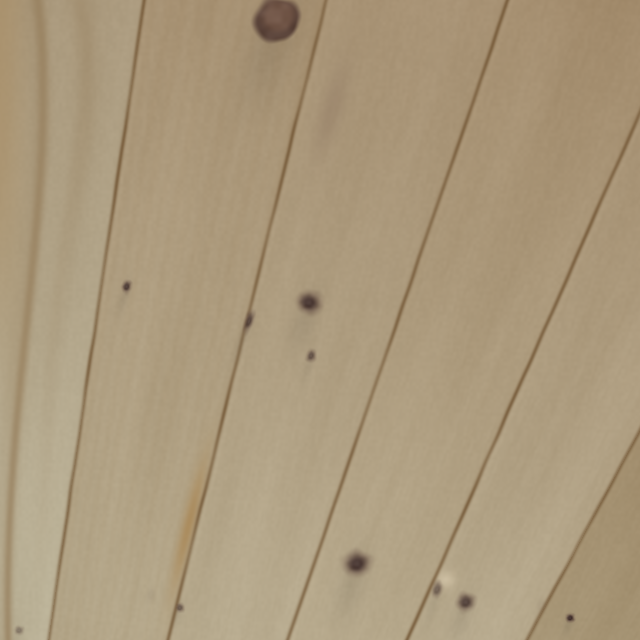
A Shadertoy shader for this texture:

```glsl
// Pale pine boards fanning out in perspective, with thin soft seams and knots.
// A board coordinate u (whole numbers are seams) carries the tint and grain;
// stains and blurred round knots are then blended over it.

float hash(vec2 p) {
    return fract(sin(dot(p, vec2(41.3, 289.1))) * 4375.5);
}

float valueNoise(vec2 p) {
    vec2 i = floor(p), f = fract(p);
    f *= f * (3.0 - 2.0 * f);
    return mix(mix(hash(i), hash(i + vec2(1, 0)), f.x),
               mix(hash(i + vec2(0, 1)), hash(i + 1.0), f.x), f.y);
}

// Soft stripe of half width w
float stripe(float d, float w) {
    return exp(-d * d / (w * w));
}

// Blurred knot: dark core fading outward; wide ones show a brown heart in a rim
vec3 addKnot(vec3 wood, vec2 p, vec2 centre, float radius, float stretch, float depth) {
    vec2 q = p - centre;
    q.x -= 0.2 * q.y * (stretch - 0.9);
    q.y /= stretch;
    float d = length(q) / radius;
    d *= 1.0 + 0.25 * (valueNoise(q / radius * 1.5 + 20.0 * centre) - 0.5);
    float wide = smoothstep(0.024, 0.034, radius);
    float body = 1.0 - smoothstep(mix(0.25, 0.8, wide), mix(1.35, 1.12, wide), d);
    float rim = smoothstep(0.4, 0.9, d - 0.3 * q.y / radius);
    vec3 core = mix(vec3(0.25, 0.18, 0.17), vec3(0.43, 0.34, 0.29), smoothstep(0.2, 1.0, d));
    vec3 ringed = mix(vec3(0.42, 0.31, 0.26), vec3(0.32, 0.23, 0.20), rim);
    vec3 heart = mix(core, ringed, wide);
    heart += 0.07 * (valueNoise(q / radius * 3.0 + 9.0) - 0.5);
    // Stain trailing down along the board
    vec2 trail = vec2(q.x - 0.25 * q.y, 0.4 * (q.y + 1.5 * radius)) / radius;
    wood *= 1.0 - 0.07 * depth * exp(-dot(trail, trail));
    return mix(wood, heart, body * depth);
}

void mainImage(out vec4 fragColor, in vec2 fragCoord) {
    vec2 p = fragCoord / iResolution.xy;

    // Perspective board coordinate
    float boardWidth = 0.187 + 0.097 * p.y;
    float u = (p.x - 0.0755 - 0.150 * p.y) / boardWidth;
    float board = floor(u);
    float across = u - board;

    // Overall light, slight alternating board tints, and slow mottling
    float shade = clamp(0.85 * p.y + 0.22 * p.x - 0.09, 0.0, 1.0);
    vec3 wood = mix(vec3(0.712, 0.660, 0.548), vec3(0.646, 0.557, 0.437), shade);
    wood += vec3(0.6, 0.8, 1.0) * (0.016 * mod(board, 2.0) - 0.008);
    wood -= vec3(0.050, 0.060, 0.070) * step(3.5, board);
    float mottle = valueNoise(vec2(u * 3.5 + board * 7.0, p.y * 3.0 + board * 3.7));
    float flecks = valueNoise(vec2(u * 11.0 + board * 5.0, p.y * 5.0 + board * 1.9));
    wood += vec3(0.8, 0.9, 1.0) * (0.034 * (mottle - 0.5) + 0.014 * (flecks - 0.5));

    // Long grain lines from layered sines, plus fine speckle
    float bend = 0.9 * sin(p.y * 6.0 + board * 2.3) + 2.0 * mottle;
    float grain = sin(across * 75.0 + bend) + 0.6 * sin(across * 31.0 - 1.7 * bend + board);
    float grainDepth = board == 0.0 ? 0.0042 : 0.0015;
    wood += vec3(0.7, 1.0, 1.3) * grainDepth * grain;
    wood += 0.013 * (valueNoise(p * 190.0) - 0.5);
    wood += 0.010 * (valueNoise(vec2(u * 45.0, p.y * 60.0 + u * 20.0)) - 0.5);

    // Wavy heartwood streaks and a tan upper edge on the leftmost board
    if (board < 0.0) {
        float wave = u + 0.46 + 1.0 * pow(abs(p.y - 0.5), 3.0) * sign(p.y - 0.5);
        float streak = 0.7 * stripe(wave, 0.035) + 0.22 * stripe(wave + 0.05, 0.09);
        streak += 0.4 * stripe(wave - 0.22 - 0.03 * sin(9.0 * p.y), 0.06) * p.y;
        wood += vec3(0.012, 0.026, 0.032);
        wood = mix(wood, vec3(0.58, 0.485, 0.35), 0.8 * streak);
        float tanEdge = smoothstep(0.25, 0.85, p.y) * smoothstep(0.06, 0.0, p.x);
        wood = mix(wood, vec3(0.66, 0.55, 0.39), 0.6 * tanEdge);
    }

    // Amber resin beside a seam and a grey smudge on the next board
    float resin = stripe(u - 0.94, 0.05) * stripe(p.y - 0.18, 0.10);
    wood = mix(wood, vec3(0.66, 0.52, 0.32), 0.75 * resin * step(u, 1.0));
    float smudge = stripe(u - 1.19, 0.07) * stripe(p.y - 0.83, 0.07);
    wood = mix(wood, vec3(0.58, 0.49, 0.40), 0.5 * smudge);

    // Blurred seams of constant width, fading and wandering slightly on the way
    float seam = round(u);
    float slope = 0.150 + 0.097 * seam;
    float seamDist = (u - seam) * boardWidth / sqrt(1.0 + slope * slope);
    seamDist += 0.0012 * (valueNoise(vec2(seam * 3.0, p.y * 25.0)) - 0.5);
    float wear = 0.52 + 0.30 * valueNoise(vec2(seam * 5.0, p.y * 14.0));
    wood += 0.012 * stripe(seamDist - 0.007, 0.004);
    wood = mix(wood, vec3(0.45, 0.34, 0.21), wear * stripe(seamDist, 0.0034));

    // Pale torn fibre near the lower knots
    vec2 torn = p - vec2(0.697, 0.094);
    wood += 0.10 * exp(-dot(torn, torn) / 0.00018);

    // A column of large knots and a row of small ones through the middle
    for (int k = 0; k < 3; k++) {
        float i = float(k);
        vec2 large = vec2(0.434 + 0.036 * i + 0.013 * i * i, 0.969 - 0.459 * i + 0.017 * i * i);
        wood = addKnot(wood, p, large, k == 0 ? 0.037 : 0.018 + 0.002 * i, 0.92, 0.9);
        vec2 small = vec2(0.198 + 0.238 * i - 0.047 * i * i, 0.552 - 0.054 * i);
        wood = addKnot(wood, p, small, 0.008, k == 1 ? 2.2 : 1.3, 0.85 - 0.1 * i);
    }

    // Scattered pin knots along the bottom, each with a fainter companion
    for (int k = 0; k < 4; k++) {
        float i = float(k);
        float x = 0.03 + 0.287 * i + i * (i - 3.0) * (0.098 - 0.08 * i);
        vec2 pin = vec2(x, 0.015 + 0.045 * sin(0.9 * i));
        wood = addKnot(wood, p, pin, k == 2 ? 0.015 : 0.0075, 1.0, 0.4 + 0.2 * i);
        vec2 faint = pin + vec2(-0.045, 0.02);
        wood = addKnot(wood, p, faint, 0.009, 1.5, k == 2 ? 0.55 : 0.06);
    }

    fragColor = vec4(clamp(wood, 0.0, 1.0), 1.0);
}
```
